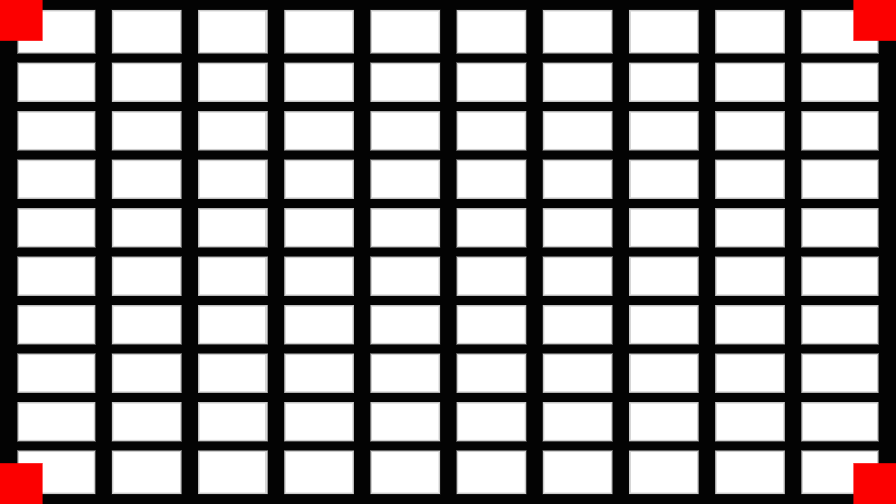
Give the GLSL for this pattern, as a WebGL 2 fragment shader.

```glsl
#version 300 es
precision highp float;

// Lengths are fractions of the canvas height
#define PITCH vec2(0.1710, 0.0962)
#define BAR_HALF vec2(0.0164, 0.0091)
#define BORDER vec2(0.0347, 0.0197)
#define CORNER vec2(0.0845, 0.0810)
#define GRID_SHIFT vec2(0.0007, 0.0)
#define OUTER_BAR 4.0
#define RIM_WIDTH 0.0030
#define GHOST_X 0.3615
#define GHOST_HALF 0.0016

uniform vec2 u_resolution;
out vec4 fragColor;

const vec3 BLACK = vec3(0.01);
const vec3 WHITE = vec3(1.0);
const vec3 RIM_GREY = vec3(0.80);
const vec3 RED = vec3(0.99, 0.0, 0.0);

float minComponent(vec2 v) {
    return min(v.x, v.y);
}

// Positive inside the open cells, negative on bars and border
float cellDistance(vec2 p, vec2 halfSize) {
    vec2 q = p - GRID_SHIFT;
    vec2 bar = clamp(round(q / PITCH), -OUTER_BAR, OUTER_BAR);
    vec2 fromBar = abs(q - bar * PITCH) - BAR_HALF;
    vec2 fromBorder = halfSize - BORDER - abs(p);
    return minComponent(min(fromBar, fromBorder));
}

void main() {
    float pixel = 1.0 / u_resolution.y;
    vec2 halfSize = 0.5 * u_resolution * pixel;
    vec2 p = gl_FragCoord.xy * pixel - halfSize;

    // White cells with a thin grey rim
    float d = cellDistance(p, halfSize);
    float cell = clamp(d / pixel + 0.5, 0.0, 1.0);
    float inner = clamp((d - RIM_WIDTH) / pixel + 0.5, 0.0, 1.0);
    vec3 paper = mix(RIM_GREY, WHITE, inner);

    // Faint upright line beside two of the bars
    float ghostEdge = GHOST_HALF - abs(abs(p.x) - GHOST_X);
    float ghost = clamp(ghostEdge / pixel + 0.5, 0.0, 1.0);
    paper = min(paper, mix(WHITE, RIM_GREY, ghost * 0.8));
    vec3 color = mix(BLACK, paper, cell);

    // Red blocks over the four corners
    float block = minComponent(abs(p) - halfSize + CORNER);
    color = mix(color, RED, clamp(block / pixel + 0.5, 0.0, 1.0));

    fragColor = vec4(color, 1.0);
}
```
